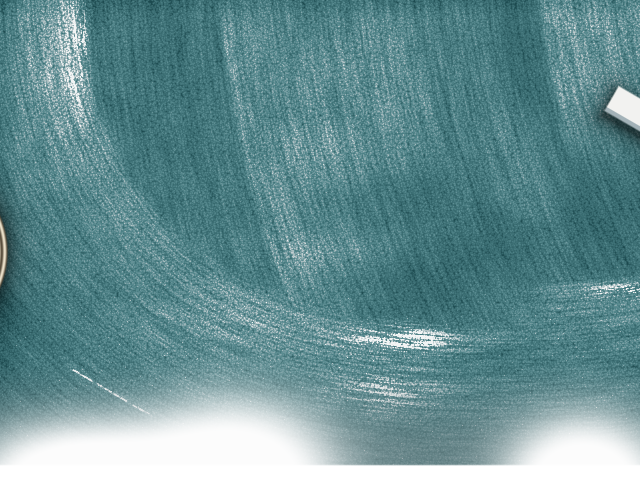
Write a Shadertoy shader that draws this texture.

```glsl
// A dusty teal chalkboard: a wide superelliptic wiping arc around slanted streaks,
// with white mist below, an eraser at right and a metal rim at left.
// Cellular noise, stretched along each wiping direction, makes streaks and grain.

#define ARC_CENTER vec2(1.05, -.1)
#define ARC_RADII vec2(.89, .80)
#define ARC_POWER 2.5
#define STREAK_FREQ 170.0
#define STREAK_GAIN .40
#define GRAIN_FREQ 240.0
#define GRAIN_GAIN .46
#define INNER_TONE .26
#define OUTER_TONE .33
#define FLOOR_Y .973

vec2 hash2(vec2 p) {
    vec3 q = fract(p.xyx * vec3(.1031, .1030, .0973));
    q += dot(q, q.yzx + 33.33);
    return fract((q.xx + q.yz) * q.zy);
}

// Centred cellular noise: bright near cell seeds.
float cells(vec2 p) {
    vec2 id = floor(p), f = fract(p);
    float nearest = 4.0;
    for (int y = -1; y <= 1; y++)
    for (int x = -1; x <= 1; x++) {
        vec2 g = vec2(x, y);
        vec2 d = g + hash2(id + g + 400.0) - f;
        nearest = min(nearest, dot(d, d));
    }
    return .47 - sqrt(nearest);
}

// Fine, middle and coarse streaks; x runs across the strokes, y along them.
float streaks(vec2 q) {
    return .65 * cells(q * vec2(STREAK_FREQ, 9))
         + .45 * cells(q * vec2(STREAK_FREQ * .53, 4) + 17.0)
         + .30 * cells(q * vec2(STREAK_FREQ * .16, 2) + 31.0);
}

// Soft spot at (x, y) with radii (w, h).
float blob(vec2 p, float x, float y, float w, float h) {
    vec2 q = (p - vec2(x, y)) / vec2(w, h);
    return exp(-dot(q, q));
}

float scratch(vec2 p, vec2 a, vec2 b) {
    vec2 d = b - a;
    float dist = length(p - a - d * clamp(dot(p - a, d) / dot(d, d), 0.0, 1.0));
    return 1.0 - smoothstep(.001, .003, dist);
}

float box(vec2 p, vec2 halfSize) {
    vec2 d = abs(p) - halfSize;
    return length(max(d, 0.0)) + min(max(d.x, d.y), 0.0);
}

vec3 boardColor(float v) {
    vec3 c = mix(vec3(.11, .29, .31), vec3(.24, .44, .46), smoothstep(-.2, .28, v));
    c = mix(c, vec3(.33, .53, .55), smoothstep(.22, .5, v));
    c = mix(c, vec3(.47, .62, .64), smoothstep(.45, .7, v));
    c = mix(c, vec3(.69, .76, .77), smoothstep(.65, .87, v));
    return mix(c, vec3(.95, .96, .96), smoothstep(.83, 1.1, v));
}

// Broad tones inside the arc; u is the position across the slanted strokes.
float innerTone(vec2 p, float u) {
    float v = INNER_TONE;
    v += .21 * smoothstep(.452, .468, u) * exp(-9.0 * max(u - .465, 0.0));
    v += .28 * smoothstep(1.122, 1.132, u) * exp(-8.0 * max(u - 1.13, 0.0)) * (1.0 - smoothstep(.1, .5, p.y));
    v += .20 * blob(p, .77, .14, .16, .13) + .19 * blob(p, .72, .33, .20, .09);
    v += .18 * blob(p, .67, .53, .20, .05) + .20 * blob(p, 1.30, .06, .13, .12);
    v += .17 * blob(vec2(u, p.y), 1.01, .30, .05, .24);
    v -= .16 * blob(p, 1.08, .10, .08, .16) + .14 * blob(p, .83, .40, .13, .06);
    v -= .20 * blob(p, .87, .58, .12, .09) + .13 * blob(p, 1.06, .51, .12, .07);
    return v - .17 * blob(p, 1.27, .44, .10, .14) - .05 * blob(p, .36, .20, .13, .30);
}

// Broad tones along the wiped arc.
float outerTone(vec2 p, float r) {
    vec2 s = vec2(r, p.y);
    float v = OUTER_TONE + .12 * blob(s, 1.04, .4, .07, .35) + .24 * blob(s, 1.02, .08, .025, .16);
    v += .25 * blob(p, .12, .10, .09, .22) + .16 * blob(p, .50, .68, .22, .08);
    v += .18 * blob(p, .84, .71, .14, .04) + .20 * blob(p, .82, .82, .12, .05);
    v += .14 * blob(p, 1.25, .60, .16, .05) - .22 * blob(p, 0.0, .70, .12, .13);
    return v - .10 * blob(p, 1.10, .75, .28, .05);
}

void mainImage(out vec4 fragColor, in vec2 fragCoord) {
    vec2 p = vec2(fragCoord.x, iResolution.y - fragCoord.y) / iResolution.y;
    float aa = 1.2 / iResolution.y;

    // Two stroke systems: slanted lines and the surrounding arc.
    float u = p.x - (.1 + .22 * p.y) * p.y * (.6 + .6 * p.x);
    vec2 e = (p - ARC_CENTER) / ARC_RADII;
    vec2 power = pow(abs(e) + .0001, vec2(ARC_POWER));
    float r = pow(power.x + power.y, 1.0 / ARC_POWER);
    float edge = r + .006 * sin(p.x * 31.0 + 2.0 * sin(p.y * 23.0));
    float arc = max(smoothstep(.965, 1.015, edge), smoothstep(.85, .89, edge) * smoothstep(1.0, 1.18, p.x));
    float arcStreak = streaks(vec2(r, atan(e.y, -e.x) * 1.2));
    float streak = mix(streaks(vec2(u, p.y)), arcStreak, arc);
    vec2 turned = mat2(.8, .6, -.6, .8) * p;
    float grain = cells(p * GRAIN_FREQ) + .7 * cells(turned * GRAIN_FREQ * .63 + 90.0);
    float v = mix(innerTone(p, u), outerTone(p, r), arc);
    v += (.7 + .9 * clamp(v, 0.0, .8)) * (STREAK_GAIN * streak + GRAIN_GAIN * grain);
    v += .09 * cells(turned * 13.0) + .06 * cells(p * 29.0);

    // Bright dry chalk, scratches and scattered dust.
    float dry = blob(p, .85, .71, .11, .03) + blob(p, 1.30, .608, .06, .015)
              + .6 * blob(p, .80, .82, .10, .04) + .8 * blob(p, .17, .08, .022, .11);
    v += .5 * dry * smoothstep(.05, .25, arcStreak + .25 * grain);
    float broken = smoothstep(-.25, .1, cells(p * 70.0));
    v += .6 * broken * scratch(p, vec2(.148, .771), vec2(.318, .870));
    v += .2 * broken * scratch(p, vec2(.04, .71), vec2(.11, .81));
    v += .35 * smoothstep(.41, .45, cells(p * 43.0)) * smoothstep(.5, .7, p.y);
    v -= .12 * (2.0 - smoothstep(0.0, .04, p.y) - smoothstep(0.0, .05, p.x));
    vec3 color = boardColor(v);

    // Metal rim and its shadow.
    float rim = length(p - vec2(-.171, .527)) - .187;
    color *= 1.0 - .5 * exp(-max(rim, 0.0) * 45.0);
    vec3 metal = mix(vec3(.35, .31, .24), vec3(.92, .88, .79), .5 + .5 * cos((rim + .006) * 520.0));
    color = mix(metal, color, smoothstep(-aa, aa, rim));

    // Eraser, rotated by thirty degrees, with a darker lower face.
    vec2 q = mat2(.866, -.5, .5, .866) * (p - vec2(1.340, .241));
    color *= 1.0 - .55 * exp(-max(box(q - vec2(0, .012), vec2(.068, .028)), 0.0) * 55.0);
    vec3 face = mix(vec3(.95, .95, .94), vec3(.64, .70, .72), smoothstep(.019, .022, q.y));
    color = mix(face, color, smoothstep(-aa, aa, box(q, vec2(.07, .03))));

    // Grey haze, white mist and the clean strip at the bottom.
    color = mix(color, vec3(.44, .51, .52), .6 * smoothstep(.74, .97, p.y));
    float mist = blob(p, .50, 1.02, .22, .19) + blob(p, .15, 1.02, .22, .135) + blob(p, 1.22, 1.02, .18, .155);
    color = mix(color, vec3(.99), smoothstep(0.0, .75, mist));
    color = mix(color, vec3(1), smoothstep(FLOOR_Y - aa, FLOOR_Y + aa, p.y));
    fragColor = vec4(clamp(color, 0.0, 1.0), 1.0);
}
```
